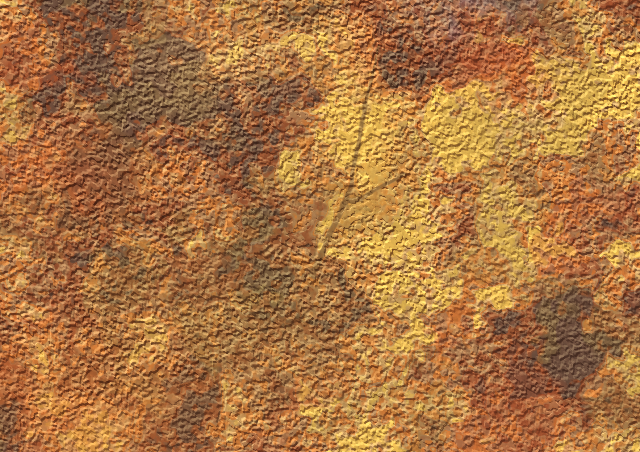
A Shadertoy shader for this texture:

```glsl
// Weathered autumn wall: mottled washes of rust, umber and gold pigment,
// embossed with fine gritty pebbles lit from above, and a faint forked twig.
// Soft cellular noise drives both the colour patches and the relief.

const vec3 UMBER  = vec3(0.42, 0.30, 0.235);
const vec3 RUST   = vec3(0.58, 0.31, 0.18);
const vec3 TAN    = vec3(0.66, 0.47, 0.31);
const vec3 ORANGE = vec3(0.79, 0.46, 0.21);
const vec3 SAND   = vec3(0.79, 0.61, 0.38);
const vec3 GOLD   = vec3(0.91, 0.72, 0.32);
const vec3 OLIVE  = vec3(0.62, 0.51, 0.26);
const vec3 RED    = vec3(0.71, 0.32, 0.18);
const vec3 VIOLET = vec3(0.49, 0.42, 0.47);

vec3 hash3(vec2 p) {
    vec3 q = vec3(dot(p, vec2(127.1, 311.7)),
                  dot(p, vec2(269.5, 183.3)),
                  dot(p, vec2(419.2, 371.9)));
    return fract(sin(q) * 43758.55);
}

// Cellular noise: random cell values blended by distance to jittered centres.
float cells(vec2 p, float sharpness) {
    vec2 id = floor(p), f = fract(p);
    float sum = 0.0, total = 0.0;
    for (int y = -1; y <= 1; y++)
    for (int x = -1; x <= 1; x++) {
        vec2 o = vec2(x, y);
        vec3 h = hash3(id + o);
        vec2 d = o + h.xy - f;
        float w = exp(-sharpness * dot(d, d));
        sum += w * h.z;
        total += w;
    }
    return sum / total;
}

// Two layers of patches with the contrast stretched around one half.
float patches(vec2 p, float scale, float gain) {
    float n = 0.58 * cells(p * scale, 5.0) + 0.42 * cells(p * scale * 2.7 + 17.0, 6.0);
    return clamp((n - 0.5) * gain + 0.5, 0.0, 1.0);
}

// Height of the plaster: lumps, flat-topped grains and grit, wider than tall.
float plaster(vec2 p) {
    float h = 0.30 * cells(p * vec2(54.0, 68.0) + 31.0, 6.0)
            + 0.44 * cells(p * vec2(108.0, 136.0), 7.0)
            + 0.26 * cells(p * vec2(196.0, 226.0) + 53.0, 7.0);
    return smoothstep(0.34, 0.66, h);
}

// Emboss along the direction of the light.
float emboss(vec2 p, vec2 toLight) {
    return plaster(p - toLight) - plaster(p + toLight);
}

float spot(vec2 p, vec2 centre, vec2 radius) {
    vec2 d = (p - centre) / radius;
    return exp(-dot(d, d));
}

vec3 wash(vec3 base, vec3 tint, float amount, vec2 p, vec2 centre, vec2 radius) {
    return mix(base, tint, amount * spot(p, centre, radius));
}

vec3 pigment(float t) {
    vec3 c = mix(UMBER, RUST, smoothstep(0.06, 0.26, t));
    c = mix(c, TAN, smoothstep(0.26, 0.42, t));
    c = mix(c, ORANGE, smoothstep(0.44, 0.56, t));
    c = mix(c, SAND, smoothstep(0.58, 0.72, t));
    return mix(c, GOLD, smoothstep(0.72, 0.88, t));
}

// Coverage of a tapering stroke from a to b.
float stroke(vec2 p, vec2 a, vec2 b, float wa, float wb, float blur) {
    vec2 d = b - a;
    float t = clamp(dot(p - a, d) / dot(d, d), 0.0, 1.0);
    return 1.0 - smoothstep(-blur, blur, length(p - a - d * t) - mix(wa, wb, t));
}

float twig(vec2 p, float blur) {
    vec2 fork = vec2(0.765, 0.550), bend = vec2(0.800, 0.742);
    float m = stroke(p, vec2(0.690, 0.390), fork, 0.007, 0.006, blur);
    m = max(m, stroke(p, fork, vec2(0.895, 0.615), 0.006, 0.003, blur));
    m = max(m, stroke(p, fork, bend, 0.005, 0.004, blur));
    m = max(m, stroke(p, bend, vec2(0.840, 0.900), 0.004, 0.002, blur));
    return max(m, 0.6 * stroke(p, vec2(0.698, 0.430), vec2(0.712, 0.630), 0.004, 0.002, blur));
}

void mainImage(out vec4 fragColor, in vec2 fragCoord) {
    vec2 p = fragCoord / iResolution.y;
    float blur = 1.0 / iResolution.y;

    // Ragged coordinates for the washes
    vec2 q = p + 0.09 * (vec2(cells(p * 13.0, 5.0), cells(p * 13.0 + 50.0, 5.0)) - 0.5);
    q += 0.05 * (vec2(cells(p * 42.0, 5.0), cells(p * 42.0 + 70.0, 5.0)) - 0.5);

    // Mottled ground, lighter to the right and darker in the upper left
    float tone = patches(q, 7.5, 1.35);
    tone -= 0.26 * spot(q, vec2(0.18, 0.82), vec2(0.32, 0.26));
    tone -= 0.19 * spot(q, vec2(1.25, 0.20), vec2(0.30, 0.17));
    tone += 0.25 * spot(q, vec2(1.20, 0.70), vec2(0.30, 0.24));
    tone += 0.22 * (cells(q * 30.0 + 5.0, 6.0) - 0.5);
    tone += 0.32 * (cells(p * 84.0 + 9.0, 7.0) - 0.5);
    vec3 col = pigment(tone);

    // Broad regional washes
    float hue = patches(q + 4.0, 6.0, 2.0);
    col = mix(col, RED, 0.32 * smoothstep(0.66, 0.95, hue));
    col = mix(col, OLIVE, 0.30 * smoothstep(0.36, 0.10, hue));
    col = wash(col, RED, 0.50, q, vec2(0.16, 0.61), vec2(0.20, 0.10));
    col = wash(col, OLIVE, 0.40, q, vec2(0.58, 0.30), vec2(0.26, 0.20));
    col = wash(col, ORANGE, 0.45, q, vec2(0.18, 0.12), vec2(0.26, 0.17));
    col = wash(col, SAND, 0.45, q, vec2(0.50, 0.87), vec2(0.18, 0.10));
    col = wash(col, RED, 0.50, q, vec2(1.10, 0.84), vec2(0.08, 0.06));
    col = wash(col, VIOLET, 0.60, q, vec2(1.06, 0.99), vec2(0.13, 0.04));
    col = wash(col, GOLD, 0.75, q, vec2(0.80, 0.66), vec2(0.07, 0.20));

    // Twig, then relief that breaks up into smooth islands
    col = mix(col, vec3(0.52, 0.38, 0.22), 0.75 * twig(p + 0.1 * (q - p), blur));
    float worn = 0.9 * spot(q, vec2(0.70, 0.50), vec2(0.09, 0.05))
               + 0.9 * spot(q, vec2(0.82, 0.57), vec2(0.08, 0.06))
               + 0.6 * smoothstep(0.75, 1.0, patches(q + 9.0, 12.0, 1.7));
    float rough = 1.0 - 0.85 * smoothstep(0.50, 0.75, worn + 0.6 * (plaster(p) - 0.5));
    rough *= 0.75 + 0.5 * patches(q + 2.0, 5.0, 1.6);
    float relief = tanh(1.55 * emboss(p, vec2(-0.0012, 0.0022))) * rough;
    col *= 1.0 + vec3(0.45, 0.54, 0.56) * min(relief, 0.0);
    col += vec3(0.19, 0.19, 0.14) * max(relief, 0.0);

    // Fine mineral grain
    col *= 1.0 + 0.16 * (cells(p * 170.0, 9.0) - 0.5) * (0.3 + 0.7 * rough);
    fragColor = vec4(clamp(col, 0.0, 1.0), 1.0);
}
```
